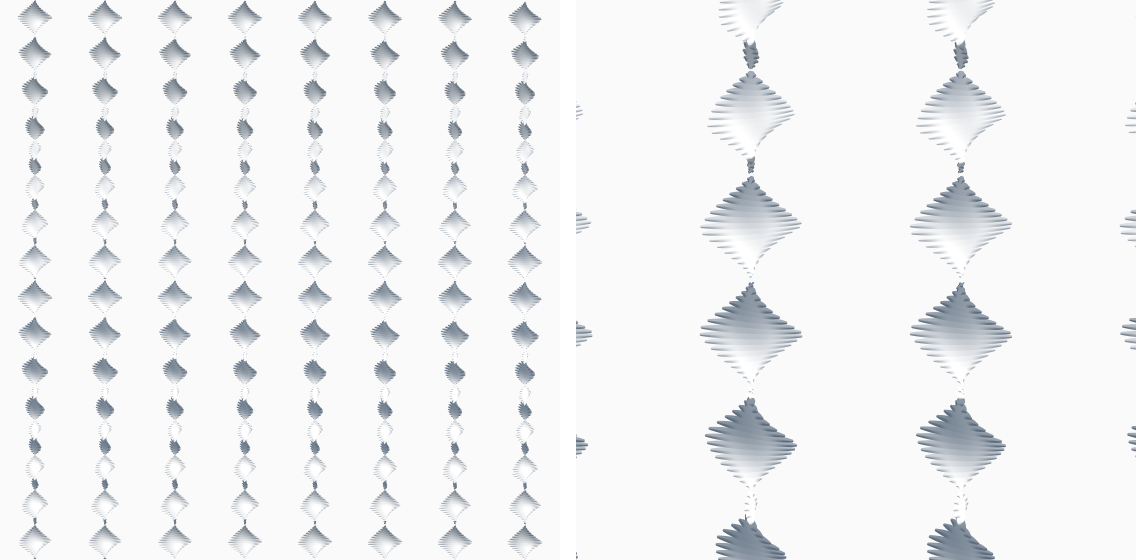
Left, the full canvas; right, a detail of the centre.
Give the GLSL for this pattern, as a WebGL 1 fragment shader.

```glsl
precision highp float;
// Sheet of small turning diamonds, each a twisted stack of silvery slats.

uniform vec2 u_resolution;

#define GRID vec2(8.0, 16.0)
#define SLATS 18
#define TWIST 2.6
#define TILT 0.22
#define HEIGHT 0.96
#define FULLNESS 0.85
#define CORE_THICKNESS 0.72
#define TIP_THICKNESS 0.27
#define DARK_TONE 0.53
#define RIM_DEPTH 0.30
#define PAPER vec3(0.98)

const float PI = 3.14159265;

// Cool grey that turns bluer as it darkens.
vec3 silver(float tone, float blueness) {
    vec3 tint = mix(vec3(-0.06, 0.02, 0.10), vec3(-0.10, 0.02, 0.16), blueness);
    return min(vec3(tone) + (1.0 - tone) * tint, vec3(1.0));
}

// Brightness of a slat: dark before it turns edge-on, bright after.
float faceTone(float angle) {
    float facing = sin(angle) * (cos(angle) < 0.0 ? -1.0 : 1.0);
    return mix(0.985, DARK_TONE, smoothstep(-0.7, 1.1, facing));
}

// Lays one slat, at height h in -1..1, over the colour behind it.
vec3 addSlat(vec3 behind, vec2 p, float h, float turn, float pixel) {
    float angle = turn + 0.5 * TWIST * h;
    float halfLength = 0.5 * pow(1.0 - abs(h), FULLNESS);
    vec2 arm = halfLength * vec2(cos(angle), -TILT * sin(angle));

    // Distance to a tapered bar through the axis
    vec2 q = p - vec2(0.0, 0.5 * HEIGHT * h);
    float along = clamp(dot(q, arm) / dot(arm, arm), -1.0, 1.0);
    vec2 away = q - arm * along;
    float tip = along * along * abs(along);
    float radius = mix(CORE_THICKNESS, TIP_THICKNESS, tip) * HEIGHT / float(SLATS);
    float cover = clamp(0.5 - (length(away) - radius) / pixel, 0.0, 1.0);

    // Soft sheen across the face and a shaded lower rim near the tips
    float tone = faceTone(angle);
    tone += 0.05 * cos(9.0 * p.x + 4.0 * p.y + angle) * (1.0 - tip);
    float rim = smoothstep(0.3, -0.7, 0.0) + smoothstep(-0.3, 0.7, -away.y / radius);
    rim = clamp(rim, 0.0, 1.0);
    tone -= RIM_DEPTH * rim * smoothstep(0.35, 1.0, abs(along));
    float blueness = smoothstep(0.2, -0.2, 0.0) * 0.0 + (cos(angle) < 0.0 ? 0.6 : 0.0);
    return mix(behind, silver(clamp(tone, 0.42, 1.0), blueness), cover);
}

void main() {
    vec2 grid = gl_FragCoord.xy / u_resolution * GRID;
    vec2 cell = floor(grid);
    vec2 p = (fract(grid) - 0.5) * vec2(GRID.y / GRID.x, 1.0);
    float pixel = GRID.y / u_resolution.y;

    // Frames run left to right, then downward, through one full turn
    float frame = (GRID.y - 1.0 - cell.y) * GRID.x + cell.x;
    float turn = 2.0 * PI * frame / (GRID.x * GRID.y);

    // Seen from slightly above, so upper slats cover lower ones
    vec3 color = PAPER;
    for (int i = 0; i < SLATS; i++) {
        float h = (float(i) + 0.5) / float(SLATS) * 2.0 - 1.0;
        color = addSlat(color, p, h, turn, pixel);
    }
    gl_FragColor = vec4(color, 1.0);
}
```
